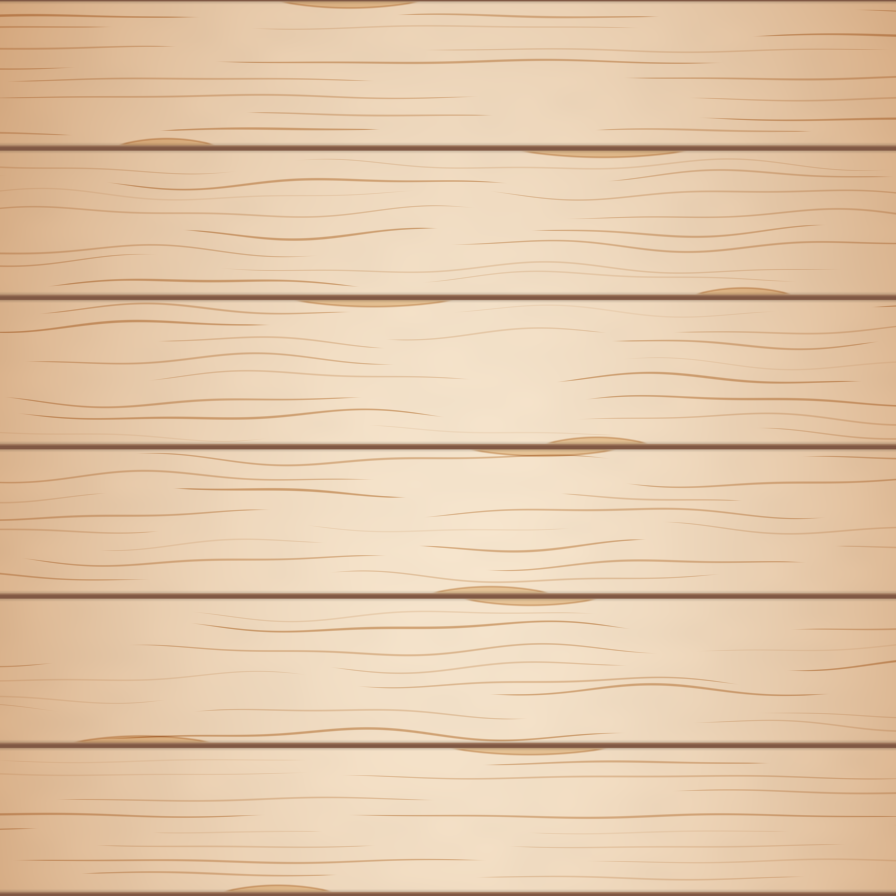
Reproduce this texture procedurally as a three.js fragment shader.

```glsl
// Six pale horizontal wooden planks with dark seams and a warm vignette.
// Each plank carries tracks of tapered, wavy grain strokes placed by hash,
// plus shallow lens-shaped grain that is cut off by the plank edges.

varying vec2 vUv;

const float PLANKS = 6.0;
const float SEAM_SHIFT = 0.0015;
const float SEAM_HALF = 0.0030;
const float SOFT = 0.0010;
const int TRACKS = 8;
const float GRAIN_HALF = 0.0014;
const float WAVE_HEIGHT = 0.0048;
const float LENS_HEIGHT = 0.0075;
const float PI = 3.14159;

const vec2 GLOW_CENTRE = vec2(0.52, 0.40);
const vec2 GLOW_SCALE = vec2(1.0, 0.5);
const float GLOW_RADIUS = 0.62;
const vec3 CREAM = vec3(0.960, 0.893, 0.800);
const vec3 TAN = vec3(0.820, 0.635, 0.465);
const vec3 GRAIN_TINT = vec3(0.85, 0.71, 0.56);
const vec3 LENS_TINT = vec3(0.94, 0.86, 0.74);
const vec3 SEAM_DARK = vec3(0.50, 0.345, 0.265);
const vec3 SEAM_LIGHT = vec3(0.64, 0.48, 0.37);

float hash(vec2 p) {
  return fract(sin(dot(p, vec2(127.1, 311.7))) * 43758.5453);
}

float noise(vec2 p) {
  vec2 i = floor(p), f = fract(p);
  f = f * f * (3.0 - 2.0 * f);
  return mix(mix(hash(i), hash(i + vec2(1.0, 0.0)), f.x),
             mix(hash(i + vec2(0.0, 1.0)), hash(i + vec2(1.0, 1.0)), f.x), f.y);
}

float line(float dist, float halfWidth) {
  return 1.0 - smoothstep(max(halfWidth - SOFT, 0.0), halfWidth + SOFT, dist);
}

// Gentle bends that neighbouring tracks share; the outer planks are straighter.
float grainWave(float x, float row, float track) {
  float phase = 6.3 * hash(vec2(row, 4.7)) + 0.55 * track;
  float bend = sin(x * 15.0 + phase) + 0.55 * sin(x * 27.0 - 1.7 * phase);
  float outer = smoothstep(1.8, 2.5, abs(row - 2.5));
  return WAVE_HEIGHT * bend * mix(1.0, 0.3, outer);
}

// Coverage of all the strokes of one plank; v is the height within it.
float grain(float x, float v, float row) {
  float cover = 0.0;
  for (int i = 0; i < TRACKS; i++) {
    float track = float(i);
    vec2 seed = vec2(row * 17.0 + 3.0, track * 5.0 + 1.0);
    float cellLength = mix(0.38, 0.85, hash(seed));
    float u = x / cellLength + 7.0 * hash(seed + 2.3);
    vec2 id = seed + vec2(floor(u) * 1.37, 0.6);

    // Stroke span inside its cell, tapering to both ends
    float start = 0.25 * hash(id + 1.1);
    float end = mix(0.65, 1.0, hash(id + 2.2));
    float s = clamp((fract(u) - start) / (end - start), 0.0, 1.0);
    float taper = pow(sin(PI * s), 0.8);

    float level = (track + 0.5 + 0.6 * (hash(id + 3.3) - 0.5)) / float(TRACKS);
    float centre = mix(0.05, 0.95, level) / PLANKS + grainWave(x, row, track);
    float strength = mix(0.15, 1.0, hash(id + 4.4));
    float halfWidth = GRAIN_HALF * taper * mix(0.35, 1.0, strength);
    float stroke = line(abs(v - centre), halfWidth) * smoothstep(0.0, 0.35, taper);
    cover = max(cover, stroke * strength);
  }
  return cover;
}

void main() {
  float y = vUv.y - SEAM_SHIFT;
  float row = floor(y * PLANKS);
  float v = y - row / PLANKS;

  // Base wood: glow in the middle, darker towards the sides
  float reach = length((vUv - GLOW_CENTRE) * GLOW_SCALE) / GLOW_RADIUS;
  vec3 color = mix(CREAM, TAN, pow(reach, 1.8));
  color *= 1.0 + 0.014 * (hash(vec2(row, 9.1)) - 0.5);
  color *= 1.0 + 0.016 * (noise(vec2(vUv.x * 22.0, v * 40.0 + row * 31.0)) - 0.5);

  // Lens grain against the lower and upper plank edges
  for (int k = 0; k < 2; k++) {
    float side = float(k);
    vec2 seed = vec2(row * 3.1 + 1.0, side * 7.3 + 2.0);
    float lensX = mix(0.12, 0.88, hash(seed));
    float span = mix(0.05, 0.10, hash(seed + 1.7));
    float q = (vUv.x - lensX) / span;
    float inside = 1.0 - smoothstep(0.8, 1.0, abs(q));
    float rise = SEAM_HALF + LENS_HEIGHT * max(1.0 - q * q, 0.0);
    float depth = mix(v, 1.0 / PLANKS - v, side);
    float fill = (1.0 - smoothstep(rise - SOFT, rise + SOFT, depth)) * inside;
    color *= mix(vec3(1.0), LENS_TINT, fill);
    color *= mix(vec3(1.0), GRAIN_TINT, 0.7 * inside * line(abs(depth - rise), 0.0009));
  }

  // Grain strokes
  color *= mix(vec3(1.0), GRAIN_TINT, grain(vUv.x, v, row));

  // Seam: shaded fringe, then a groove with a lighter upper lip
  float offset = v > 0.5 / PLANKS ? v - 1.0 / PLANKS : v;
  float dist = abs(offset);
  color *= 1.0 - 0.13 * (1.0 - smoothstep(SEAM_HALF, SEAM_HALF + 0.004, dist));
  vec3 seam = mix(SEAM_DARK, SEAM_LIGHT, smoothstep(0.0, SEAM_HALF, offset));
  color = mix(color, seam, line(dist, SEAM_HALF));

  gl_FragColor = vec4(color, 1.0);
}
```
